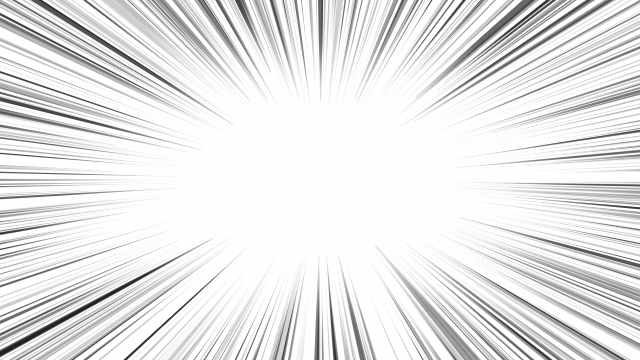
Write a WebGL 2 fragment shader that draws this background.

```glsl
#version 300 es
precision highp float;
// Radial speed lines: tapered grey strokes converging on a clear white oval.

#define CENTER vec2(0.501, 0.500)  // vanishing point, fraction of canvas
#define CLEAR_RADIUS 0.385         // oval kept free of ink, 1.0 = canvas edge
#define START_SPREAD 0.42          // how far stroke tips scatter outward
#define TAPER 0.42                 // length over which strokes reach full weight
#define LAYERS 4
#define DENSITY 0.68               // chance that a cell holds a stroke
#define CLUSTERING 0.40            // strength of dense and sparse sectors
#define PAPER 0.995
#define INK 0.10

uniform vec2 u_resolution;
out vec4 fragColor;

const float TAU = 6.2831853;

// Dominant sectors: angle in turns, half width, ink (negative = blank gap)
const vec3 ACCENTS[15] = vec3[15](
    vec3(0.250, 0.0012, 0.65), vec3(0.748, 0.0011, 0.55),
    vec3(0.622, 0.0017, 0.70), vec3(0.929, 0.0014, 0.70),
    vec3(0.820, 0.0028, 0.42), vec3(0.324, 0.0021, 0.42),
    vec3(0.516, 0.0010, 0.62), vec3(0.995, 0.0008, 0.60),
    vec3(0.133, 0.0016, 0.36), vec3(0.443, 0.0012, 0.55),
    vec3(0.771, 0.0015, 0.50), vec3(0.209, 0.0014, 0.45),
    vec3(0.739, 0.0050, -0.8), vec3(0.679, 0.0065, -0.7),
    vec3(0.598, 0.0055, -0.7));

vec4 hash4(vec2 p) {
    vec4 q = fract(p.xyxy * vec4(0.1031, 0.1030, 0.0973, 0.1099));
    q += dot(q, q.wzxy + 33.33);
    return fract((q.xxyz + q.yzzw) * q.zywx);
}

// Gradient noise around the circle, periodic over `count` cells
float ringNoise(float turn, float count) {
    float x = turn * count, i = floor(x), f = x - i;
    float a = hash4(vec2(mod(i, count), 91.0)).x * 2.0 - 1.0;
    float b = hash4(vec2(mod(i + 1.0, count), 91.0)).x * 2.0 - 1.0;
    return mix(a * f, b * (f - 1.0), f * f * (3.0 - 2.0 * f)) * 2.0;
}

// Coverage of an angular band, widening and darkening away from its tip
float stroke(float offset, float halfWidth, float start, float radius, float blur) {
    float grow = smoothstep(start, start + TAPER, radius);
    float w = halfWidth * mix(0.5, 1.0, grow);
    float band = clamp((w - abs(offset)) / blur + 0.5, 0.0, 1.0);
    band *= min(1.0, 2.0 * w / blur);
    float tip = smoothstep(start, start + 0.03, radius);
    return band * tip * mix(0.2, 1.0, grow);
}

// One ring of randomly placed strokes, at most one per angular cell
float strokeLayer(float turn, float radius, float blur, float count, float seed) {
    float cell = floor(turn * count);
    vec4 h = hash4(vec2(cell, seed));
    vec4 k = hash4(vec2(cell, seed + 17.0));
    float density = DENSITY + CLUSTERING * ringNoise((cell + 0.5) / count, 36.0);
    float offset = (fract(turn * count) - mix(0.3, 0.7, h.x)) / count;
    float halfWidth = (0.05 + 0.17 * h.y * h.y) / count;
    float start = CLEAR_RADIUS + START_SPREAD * h.z * sqrt(h.z);
    float shade = mix(0.18, 0.84, h.w * h.w);
    return step(k.x, density) * shade * stroke(offset, halfWidth, start, radius, blur);
}

void main() {
    // Oval polar coordinates: radius reaches 1 at the middle of each edge
    vec2 p = (gl_FragCoord.xy / u_resolution - CENTER) * 2.0;
    float radius = max(length(p), 0.001);
    float turn = fract(atan(p.y, p.x) / TAU);

    // Size of one pixel measured in turns
    float blur = 2.0 * length(p.yx / u_resolution) / (radius * radius * TAU);

    // Scattered strokes, from broad to fine
    float light = 1.0;
    for (int i = 0; i < LAYERS; i++) {
        float f = float(i);
        float count = floor(105.0 + 42.0 * f + 8.0 * f * f);
        light *= 1.0 - strokeLayer(turn, radius, blur, count, 7.0 + 31.0 * f);
    }

    // Dominant strokes and blank sectors
    for (int i = 0; i < ACCENTS.length(); i++) {
        vec3 a = ACCENTS[i];
        float offset = fract(turn - a.x + 0.5) - 0.5;
        float start = CLEAR_RADIUS + 0.10 * hash4(vec2(float(i), 5.0)).x;
        if (a.z < 0.0) {
            float gap = 1.0 - smoothstep(0.7 * a.y, a.y, abs(offset));
            light = mix(light, 1.0, -a.z * gap);
        } else {
            light *= 1.0 - a.z * stroke(offset, a.y, start, radius, blur);
        }
    }

    fragColor = vec4(vec3(mix(INK, PAPER, light)), 1.0);
}
```
